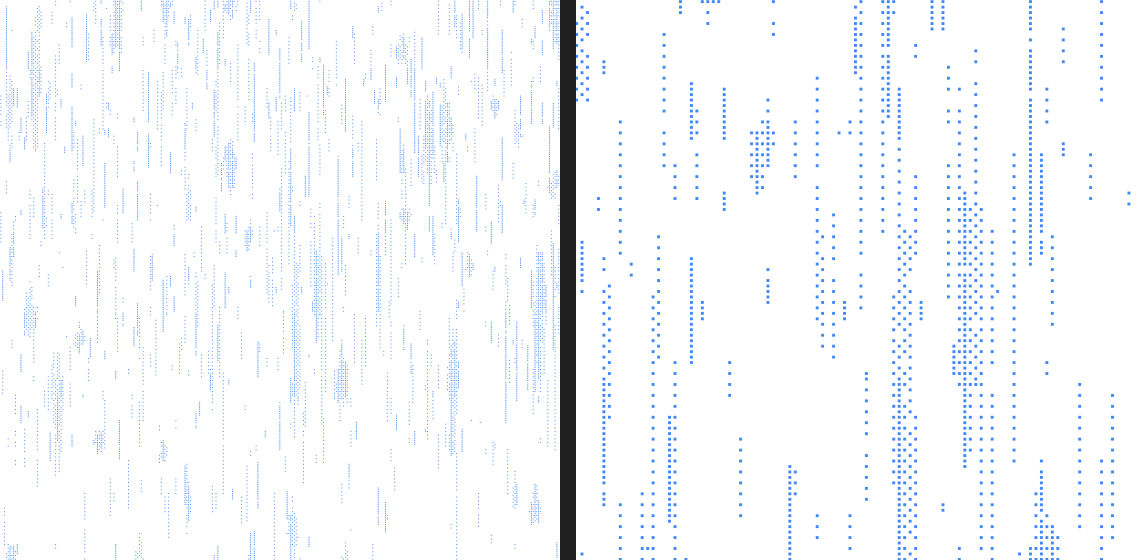
Left, the full canvas; right, a detail of the centre.
Give the GLSL for this pattern, as a three.js fragment shader.

```glsl
// Dithered blue rain: vertical streaks of tiny dots on a white ground
varying vec2 vUv;

const float CELLS = 307.2; // dot pitches across the canvas

float hash(vec2 p) {
  vec3 q = fract(vec3(p.xyx) * 0.1031);
  q += dot(q, q.yzx + 33.33);
  return fract((q.x + q.y) * q.z);
}

// One streak per segment of a column group; wide groups taper to both sides
float streak(vec2 cell, float width, float span, float chance) {
  float group = floor(cell.x / width);
  float shift = span * hash(vec2(group, span));
  float y = cell.y + shift;
  float segment = floor(y / span);
  vec2 id = vec2(group + 7.0, segment + span * 3.0);

  // Fewer streaks near the bottom, above all short ones
  float height = ((segment + 0.5) * span - shift) / CELLS;
  float thinning = mix(min(span / 160.0, 0.6), 1.0, smoothstep(0.05, 0.38, height));
  if (hash(id) > chance * thinning) return 0.0;

  // Length, place and sideways taper of the streak
  float size = hash(id + 41.3);
  float share = mix(0.1, 0.9, size * size);
  float middle = mix(share * 0.5, 1.0 - share * 0.5, hash(id + 83.7));
  float axis = floor(width * mix(0.3, 0.7, hash(id + 127.1)));
  float radius = 0.8 + width * mix(0.06, 0.26, hash(id + 163.9));
  float side = (cell.x - group * width - axis) / radius;
  float reach = 0.5 * share * (1.0 - side * side);

  // Ragged ends from column to column
  float ragged = (hash(vec2(cell.x, segment + 211.0)) - 0.5) * share * 0.5;
  middle += width > 1.0 ? ragged : 0.0;
  return step(abs(y / span - segment - middle), reach);
}

// Share of the pixel covered by a dot along each axis
vec2 overlap(vec2 f, vec2 pixel) {
  vec2 high = min(f + pixel * 0.5, vec2(0.765));
  vec2 low = max(f - pixel * 0.5, vec2(0.235));
  return clamp((high - low) / pixel, 0.0, 1.0);
}

void main() {
  vec2 grid = vUv * CELLS;
  vec2 cell = floor(grid);

  // Short drops, long drops and dense bundles
  float rain = streak(cell, 1.0, 32.0, 0.2);
  rain = max(rain, streak(cell, 1.0, 80.0, 0.12));
  rain = max(rain, streak(cell, 12.0, 110.0, 0.47));

  // Ordered dither: even columns and some odd ones skip every second row
  float parity = mod(cell.x, 2.0);
  float stretch = floor(cell.y / 45.0);
  bool sparse = parity < 0.5 || hash(vec2(cell.x + 311.0, stretch)) < 0.3;
  if (sparse && mod(cell.y + parity, 2.0) > 0.5) rain = 0.0;
  rain *= step(0.04, hash(cell + 503.0));

  vec2 cover = overlap(fract(grid), max(fwidth(grid), vec2(0.0001)));
  vec3 blue = vec3(0.25, 0.53, 0.98);
  gl_FragColor = vec4(mix(vec3(1.0), blue, rain * cover.x * cover.y), 1.0);
}
```
